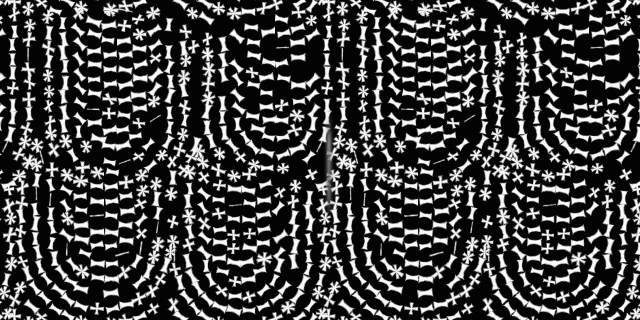
This pattern is drawn by a WebGL 1 fragment shader. Its source:

```glsl
precision highp float;
// White bone shapes, crosses and stars on black, strung along nested U curves.
// Four bowls of curves make one square tile, repeated about twice across;
// hashes vary each mark, and marks tangle where neighbouring bowls meet.

uniform vec2 u_resolution;

const float PERIOD = 0.982;
const float RING = 0.047;
const float STEP = 0.046;
const float HALF_PI = 1.5707963;

float hash(vec3 v) {
  v = fract(v * vec3(0.1031, 0.1137, 0.0973));
  v += dot(v, v.yzx + 33.33);
  return fract((v.x + v.y) * v.z);
}

float noise(vec2 p) {
  vec2 i = floor(p), f = fract(p);
  f *= f * (3.0 - 2.0 * f);
  return mix(mix(hash(vec3(i, 1.0)), hash(vec3(i + vec2(1, 0), 1.0)), f.x),
             mix(hash(vec3(i + vec2(0, 1), 1.0)), hash(vec3(i + 1.0, 1.0)), f.x), f.y);
}

vec2 wrapTile(vec2 d) {
  return mod(d + 0.5 * PERIOD, PERIOD) - 0.5 * PERIOD;
}

vec2 bowlCentre(float id) {
  if (id < 0.5) return vec2(0.365, 0.61);
  if (id < 1.5) return vec2(0.86, 0.635);
  if (id < 2.5) return vec2(0.325, 0.245);
  return vec2(0.755, 0.19);
}

// Positive inside the bowl's own region, falling to zero at its border
float bowlMargin(vec2 p, float id) {
  float own = 0.0, other = 9.0;
  for (int n = 0; n < 4; n++) {
    float f = float(n);
    float d = length(wrapTile(p - bowlCentre(f) - vec2(0.0, 0.05)));
    if (abs(f - id) < 0.5) own = d;
    else other = min(other, d);
  }
  return other - own;
}

vec2 rotate(vec2 p, float a) {
  float c = cos(a), s = sin(a);
  return vec2(c * p.x + s * p.y, c * p.y - s * p.x);
}

// Bar with a waist: half length, waist half width, extra width at the ends
float bar(vec2 p, float len, float waist, float flare) {
  p = abs(p);
  float t = min(p.x / len, 1.0);
  return max(p.x - len, p.y - waist - flare * t * t);
}

float mark(vec2 p, float kind, float tangle, float turn) {
  float crossing = 0.15 + 0.6 * tangle;
  if (kind < 0.05) return bar(p, 0.02, 0.0015, 0.0);
  if (kind > crossing) return bar(p, 0.0205, 0.0055, 0.0055);
  if (kind > crossing * 0.5) {
    return min(bar(p, 0.021, 0.0035, 0.002),
               bar(rotate(p, 1.1 + turn), 0.018, 0.0035, 0.002));
  }
  return min(bar(p, 0.021, 0.0035, 0.002),
             min(bar(rotate(p, 0.9 + 0.3 * turn), 0.018, 0.003, 0.002),
                 bar(rotate(p, 2.0 + 0.4 * turn), 0.02, 0.003, 0.001)));
}

// Distance to the nearest mark on one bowl's curves
float bowlMarks(vec2 p, float id) {
  vec2 centre = bowlCentre(id);
  vec2 d = wrapTile(p - centre);
  float side = d.x < 0.0 ? -1.0 : 1.0;
  float ring = floor((d.y < 0.0 ? length(d) : abs(d.x)) / RING);
  float nearest = 1.0;
  for (int a = -1; a <= 1; a++) {
    float k = ring + float(a);
    if (k < 0.0) continue;
    float r = (k + 0.5) * RING;
    float arc = d.y < 0.0 ? r * atan(d.x, -d.y) : side * (r * HALF_PI + d.y);
    for (int b = -1; b <= 1; b++) {
      float j = floor(arc / STEP) + float(b);
      float along = (j + 0.5) * STEP, s = sign(along);
      vec3 seed = vec3(k + 3.0, j + 40.0, id * 17.0 + 5.0);

      // Arc below the centre, straight arms above it
      float phi = clamp(along / r, -HALF_PI, HALF_PI);
      float rise = max(abs(along) - r * HALF_PI, 0.0);
      vec2 pos = vec2(r * sin(phi), rise - r * cos(phi));
      pos += 0.009 * (vec2(hash(seed), hash(seed + 7.0)) - 0.5);
      if (length(d - pos) > 0.04 || hash(seed + 11.0) < 0.04) continue;
      float margin = bowlMargin(centre + pos, id);
      if (margin < 0.0) continue;

      // Level in the middle column, turning upright at the sides
      float level = s * HALF_PI * smoothstep(0.05, 0.19, abs(pos.x));
      float follow = rise > 0.0 ? 0.0 : smoothstep(0.04, 0.12, r);
      float angle = mix(level, phi, follow) + 0.5 * (hash(seed + 19.0) - 0.5);
      float tangle = 1.0 - smoothstep(0.02, 0.17, margin);
      vec2 q = rotate(d - pos, angle) / (0.88 + 0.24 * hash(seed + 23.0));
      nearest = min(nearest, mark(q, hash(seed + 29.0), tangle, hash(seed + 31.0)));
    }
  }
  return nearest;
}

void main() {
  vec2 p = gl_FragCoord.xy / u_resolution.y;
  float dist = 1.0;
  for (int n = 0; n < 4; n++) dist = min(dist, bowlMarks(p, float(n)));

  // Slightly ragged edges
  dist += 0.002 * (noise(mod(p, PERIOD) * 150.0) - 0.5);
  float ink = 1.0 - smoothstep(-0.0032, 0.0032, dist);

  // Blurred grey streak along the join between tiles
  float streak = exp(-pow((p.x - 1.028) / 0.009, 2.0));
  streak *= smoothstep(0.3, 0.42, p.y) * (1.0 - smoothstep(0.55, 0.66, p.y));
  ink = mix(ink, 0.15 + 0.5 * noise(vec2(3.0, p.y * 35.0)), 0.8 * streak);

  gl_FragColor = vec4(vec3(mix(0.01, 0.98, ink)), 1.0);
}
```
